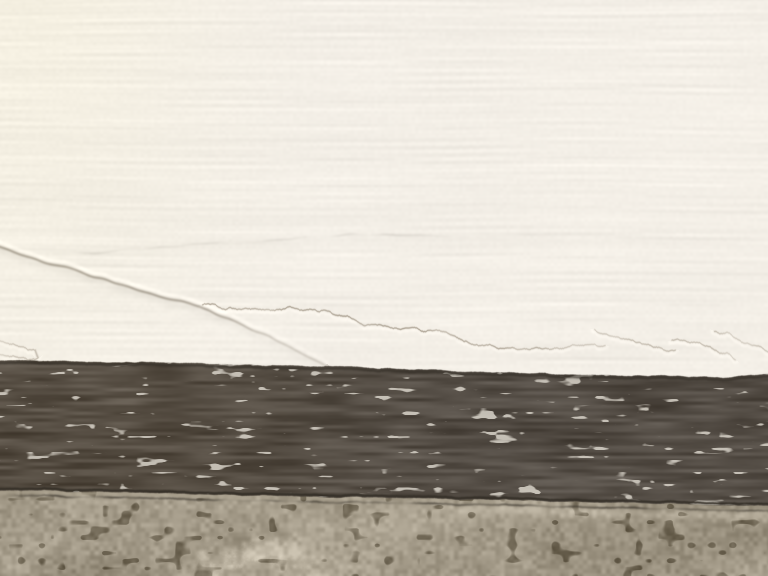
Write a Shadertoy shader that draws this texture.

```glsl
const vec3 PLASTER = vec3(0.955, 0.937, 0.905);
const vec3 PLASTER_SHADE = vec3(0.66, 0.62, 0.56);
const vec3 SKIRTING = vec3(0.325, 0.298, 0.268);
const vec3 CHALK = vec3(0.85, 0.83, 0.79);
const vec3 CONCRETE = vec3(0.625, 0.590, 0.520);
const vec3 GAP = vec3(0.20, 0.18, 0.15);
const float BAND_TOP = 0.375;
const float BAND_BOTTOM = 0.149;
const float CRACK_WIDTH = 0.0017;
const float BRUSH_RELIEF = 0.040;
const float SCRATCH_AMOUNT = 0.85;

// Polylines for the raised ridge and the main crack
const vec2 RIDGE[5] = vec2[5](vec2(-0.01, 0.576), vec2(0.191, 0.517),
    vec2(0.347, 0.470), vec2(0.469, 0.420), vec2(0.565, 0.368));
const vec2 CRACK[8] = vec2[8](vec2(0.352, 0.469), vec2(0.417, 0.465),
    vec2(0.564, 0.464), vec2(0.634, 0.436), vec2(0.764, 0.425),
    vec2(0.816, 0.401), vec2(0.920, 0.396), vec2(1.050, 0.399));
// Short cracks as start and end pairs
const vec4 CHIPS[8] = vec4[8](vec4(1.033, 0.424, 1.085, 0.410),
    vec4(1.085, 0.410, 1.172, 0.389), vec4(1.167, 0.408, 1.233, 0.399),
    vec4(1.233, 0.399, 1.276, 0.375), vec4(1.241, 0.427, 1.340, 0.387),
    vec4(-0.01, 0.407, 0.061, 0.396), vec4(0.061, 0.396, 0.066, 0.380),
    vec4(-0.01, 0.382, 0.066, 0.380));

float hash(vec2 p) {
    return fract(sin(dot(p, vec2(127.1, 311.7))) * 43758.5);
}

float noise(vec2 p) {
    vec2 cell = floor(p), f = fract(p);
    f = f * f * (3.0 - 2.0 * f);
    return mix(mix(hash(cell), hash(cell + vec2(1, 0)), f.x),
               mix(hash(cell + vec2(0, 1)), hash(cell + vec2(1, 1)), f.x), f.y);
}

float fbm(vec2 p) {
    float sum = 0.0, weight = 0.5;
    for (int i = 0; i < 5; i++) {
        sum += weight * noise(p);
        p = p * 2.03 + 17.3;
        weight *= 0.5;
    }
    return sum;
}

// Distance to a segment, positive on its upper side when it runs rightward
float signedSegment(vec2 p, vec2 a, vec2 b) {
    vec2 ap = p - a, ab = b - a;
    float t = clamp(dot(ap, ab) / dot(ab, ab), 0.0, 1.0);
    float side = ab.x * ap.y - ab.y * ap.x;
    return length(ap - ab * t) * (side < 0.0 ? -1.0 : 1.0);
}

float nearer(float a, float b) { return abs(a) < abs(b) ? a : b; }

float bell(float x, float width) { return exp(-x * x / (width * width)); }

vec3 plaster(vec2 p, float px) {
    // Horizontal brush marks, lit from above
    vec2 q = p + vec2(0.0, 0.006 * noise(p * vec2(3.0, 5.0)));
    float fine = noise(q * vec2(5.0, 150.0)) - noise(q * vec2(5.0, 150.0) + vec2(0.0, 0.6));
    float broad = noise(q * vec2(2.0, 55.0)) - 0.5;
    float grain = noise(p * 170.0) - 0.5;
    float light = BRUSH_RELIEF * (fine * 0.8 + broad * 0.4 + grain * 0.35);
    light += 0.02 * (fbm(p * vec2(5.0, 9.0)) - 0.5);
    vec3 col = PLASTER + light;
    col += vec3(0.006, 0.004, -0.022) * (1.0 - smoothstep(0.0, 0.6, p.x)) * p.y;

    // Long faint groove
    float grooveY = mix(0.560, 0.592, smoothstep(0.08, 0.65, p.x)) + 0.006 * (noise(p.xx * 18.0) - 0.5);
    float groove = bell(p.y - grooveY, 0.003) * smoothstep(0.08, 0.2, p.x) * (1.0 - smoothstep(0.6, 1.1, p.x));
    col -= 0.075 * groove * noise(vec2(p.x * 25.0, 4.0));

    // Raised ridge: highlight over shadow, fading along its length
    vec2 r = p + vec2(0.0, 0.005 * (noise(p.xx * 25.0) - 0.5));
    float ridge = 1.0;
    for (int i = 0; i < 4; i++) ridge = nearer(ridge, signedSegment(r, RIDGE[i], RIDGE[i + 1]));
    float fade = mix(1.0, 0.45, smoothstep(0.33, 0.5, p.x));
    col += 0.045 * bell(ridge - 0.003, 0.004) * fade;
    col -= vec3(0.21, 0.22, 0.23) * bell(ridge + 0.004, 0.0028) * fade;
    col -= 0.035 * bell(ridge + 0.010, 0.008) * fade;

    // Ragged hairline cracks
    vec2 c = p + vec2(0.0, 0.014 * (fbm(p.xx * 38.0) - 0.5));
    float crack = 1.0, chip = 1.0;
    for (int i = 0; i < 7; i++) crack = nearer(crack, signedSegment(c, CRACK[i], CRACK[i + 1]));
    for (int i = 0; i < 8; i++) chip = nearer(chip, signedSegment(c, CHIPS[i].xy, CHIPS[i].zw));
    float width = max(CRACK_WIDTH, px * 0.7);
    float wear = 0.55 + 0.45 * noise(p.xx * 30.0);
    float mark = max(bell(crack, width) * (1.0 - 0.4 * smoothstep(0.85, 1.05, p.x)), 0.65 * bell(chip, width));
    col = mix(col, PLASTER_SHADE, 0.85 * mark * wear);
    return col + 0.025 * (bell(crack + 0.005, 0.003) + bell(chip + 0.005, 0.003));
}

vec3 skirting(vec2 p, float depth) {
    float fibre = noise(p * vec2(14.0, 170.0)) - 0.5;
    vec3 col = SKIRTING + 0.13 * fibre + 0.12 * (fbm(p * vec2(9.0, 35.0)) - 0.5);
    col += vec3(0.012, 0.006, -0.006) * (1.0 - smoothstep(0.2, 0.9, p.x));
    // Chalky scratches gather to the right and beneath the upper edge
    float cluster = fbm(p * vec2(5.0, 16.0)) - 0.5;
    float density = 0.04 * smoothstep(0.5, 0.9, p.x) + 0.16 * cluster;
    density += 0.05 * bell(depth - 0.025, 0.02) * bell(p.x - 0.48, 0.2);
    density += 0.05 * bell(p.x - 0.85, 0.2) * bell(p.y - 0.24, 0.04);
    float stroke = 0.65 * noise(p * vec2(24.0, 145.0)) + 0.35 * noise(p * vec2(75.0, 190.0) + 31.0);
    float scratch = smoothstep(0.74, 0.86, stroke + density);
    return mix(col, CHALK, SCRATCH_AMOUNT * scratch);
}

vec3 concrete(vec2 p, float depth) {
    float stain = fbm(p * vec2(7.0, 13.0) + 5.0) - 0.5;
    vec3 col = CONCRETE + 0.22 * stain + 0.12 * (noise(p * 125.0) - 0.5);
    float pale = bell(p.x - 0.43, 0.11) * bell(p.y - 0.02, 0.045);
    col += 0.20 * pale * smoothstep(0.35, 0.65, fbm(p * 22.0));
    col -= 0.20 * smoothstep(0.76, 0.9, noise(p * vec2(55.0, 75.0)));
    return col + 0.08 * bell(depth - 0.018, 0.008) * smoothstep(0.5, 1.1, p.x);
}

void mainImage(out vec4 fragColor, in vec2 fragCoord) {
    float px = 1.0 / iResolution.y;
    vec2 p = fragCoord * px;
    // Sloping, chipped edges of the painted band
    float top = BAND_TOP - 0.019 * p.x + 0.006 * (fbm(p.xx * vec2(35.0, 20.0)) - 0.5);
    top -= 0.006 * smoothstep(0.5, 1.0, p.x) * (1.0 - smoothstep(1.25, 1.33, p.x));
    float bottom = BAND_BOTTOM - 0.020 * p.x + 0.005 * (fbm(p.xx * 24.0) - 0.5);
    float below = bottom - p.y;

    vec3 col = mix(skirting(p, top - p.y), plaster(p, px), smoothstep(-px, px, p.y - top));
    col = mix(col, GAP, 0.6 * bell(p.y - top + 0.004, 0.003));
    col = mix(col, concrete(p, below), smoothstep(-px, px, below));
    // Pale lip and dark seam where the band meets the floor
    float lip = 1.0 - smoothstep(0.3, 0.55, p.x);
    col = mix(col, CONCRETE * 1.05, 0.6 * lip * bell(below - 0.003, 0.003));
    col = mix(col, GAP, 0.85 * bell(below + 0.003, 0.0025));
    col = mix(col, GAP, 0.55 * bell(below - 0.009, 0.0025) * noise(p.xx * 20.0));
    fragColor = vec4(clamp(col, 0.0, 1.0), 1.0);
}
```
